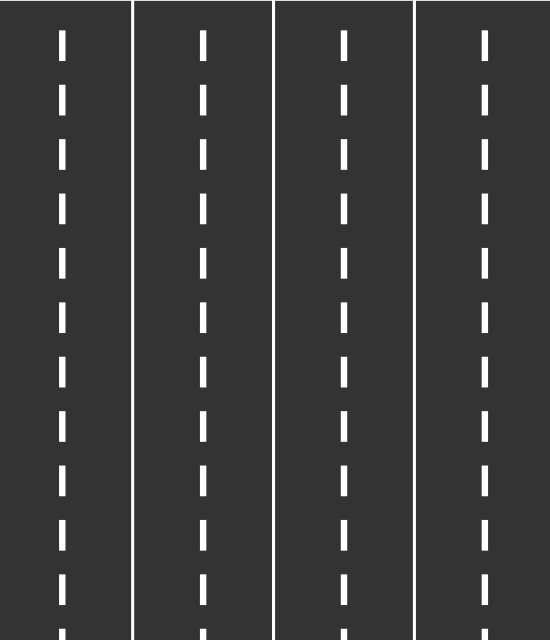
This pattern is drawn by a Shadertoy shader. Its source:

```glsl
// Asphalt lanes seen from above: solid white dividers between roads and a
// column of dashes along each road. Both come from repeating the plane and
// measuring box distances, with edges smoothed over one pixel.

// All lengths are fractions of the canvas height.
const float ROAD_PITCH = 0.2201;
const float DIVIDER_X = 0.2073;
const float DIVIDER_HALF_WIDTH = 0.0024;
const float DASH_X = 0.0973;
const float DASH_PITCH = 0.0850;
const float FIRST_DASH_DEPTH = 0.0714;
const vec2 DASH_HALF_SIZE = vec2(0.0050, 0.0240);
const float TOP_EDGE_WIDTH = 0.0013;

const vec3 ASPHALT = vec3(0.20);
const vec3 PAINT = vec3(0.996);

// Signed offset from the nearest of an endless row of centres.
float repeatOffset(float x, float center, float pitch) {
    float t = (x - center) / pitch;
    return (t - floor(t + 0.5)) * pitch;
}

// As above, but the row begins at its first centre.
float repeatOffsetFrom(float x, float first, float pitch) {
    float index = max(floor((x - first) / pitch + 0.5), 0.0);
    return x - first - index * pitch;
}

// Share of a pixel covered by a band around zero.
float bandCoverage(float offset, float halfWidth, float pixel) {
    return clamp(0.5 + (halfWidth - abs(offset)) / pixel, 0.0, 1.0);
}

float boxCoverage(vec2 offset, vec2 halfSize, float pixel) {
    return bandCoverage(offset.x, halfSize.x, pixel)
         * bandCoverage(offset.y, halfSize.y, pixel);
}

void mainImage(out vec4 fragColor, in vec2 fragCoord) {
    float pixel = 1.0 / iResolution.y;
    vec2 p = fragCoord * pixel;
    float depth = 1.0 - p.y; // measured down from the top

    // Solid dividers
    float dividerOffset = repeatOffset(p.x, DIVIDER_X, ROAD_PITCH);
    float divider = bandCoverage(dividerOffset, DIVIDER_HALF_WIDTH, pixel);

    // Dashed centre lines
    vec2 dashOffset = vec2(repeatOffset(p.x, DASH_X, ROAD_PITCH),
                           repeatOffsetFrom(depth, FIRST_DASH_DEPTH, DASH_PITCH));
    float dash = boxCoverage(dashOffset, DASH_HALF_SIZE, pixel);

    // Hairline along the top edge
    float topEdge = bandCoverage(depth, TOP_EDGE_WIDTH, pixel);

    float paint = max(max(divider, dash), topEdge);
    fragColor = vec4(mix(ASPHALT, PAINT, paint), 1.0);
}
```
